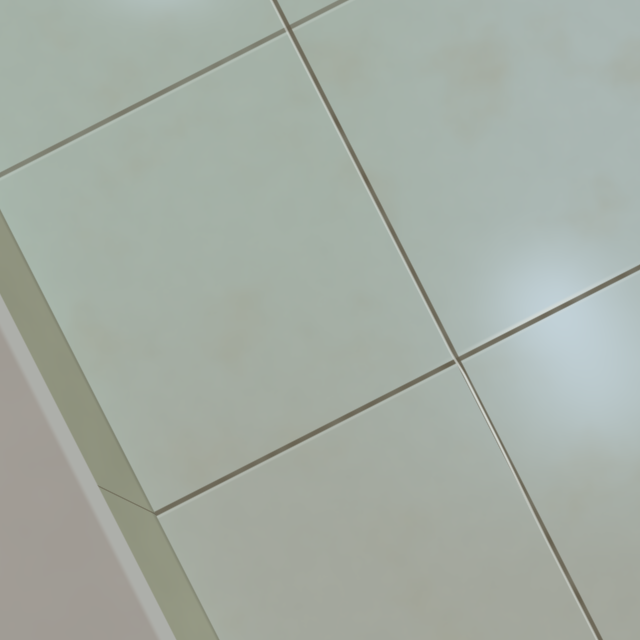
Give the GLSL for this texture, as a WebGL 1 fragment shader.

```glsl
precision highp float;
uniform vec2 u_resolution;

const float TILE = 0.582;
const float ANGLE = 0.4712;
const vec2 CROSSING = vec2(0.715, 0.4375);
const float SKIRT_BASE = -0.530;
const float SKIRT_EDGE = -0.590;
const float SKIRT_BACK = -0.614;

const vec3 TILE_GREEN = vec3(0.645, 0.695, 0.655);
const vec3 TILE_WARM = vec3(0.640, 0.655, 0.615);
const vec3 TILE_BLUE = vec3(0.665, 0.715, 0.700);
const vec3 STAIN = vec3(0.635, 0.635, 0.565);
const vec3 GLARE = vec3(0.780, 0.845, 0.880);
const vec3 GROUT = vec3(0.390, 0.365, 0.300);
const vec3 SHINE = vec3(0.840, 0.860, 0.840);
const vec3 SKIRT_FACE = vec3(0.560, 0.575, 0.495);
const vec3 SKIRT_TOP = vec3(0.680, 0.685, 0.665);
const vec3 WALL = vec3(0.630, 0.612, 0.585);

vec2 hash2(vec2 p) {
  p = vec2(dot(p, vec2(127.1, 311.7)), dot(p, vec2(269.5, 183.3)));
  return fract(sin(p) * 43758.5) * 2.0 - 1.0;
}

float gradientNoise(vec2 p) {
  vec2 i = floor(p), f = fract(p);
  vec2 w = f * f * f * (f * (f * 6.0 - 15.0) + 10.0);
  float a = dot(hash2(i), f);
  float b = dot(hash2(i + vec2(1, 0)), f - vec2(1, 0));
  float c = dot(hash2(i + vec2(0, 1)), f - vec2(0, 1));
  float d = dot(hash2(i + vec2(1, 1)), f - vec2(1, 1));
  return mix(mix(a, b, w.x), mix(c, d, w.x), w.y);
}

float fbm(vec2 p) {
  float sum = 0.0, gain = 0.6;
  for (int i = 0; i < 4; i++) {
    sum += gain * gradientNoise(p);
    p = p * 2.03 + 7.1;
    gain *= 0.5;
  }
  return sum;
}

float stripe(float d, float halfWidth, float soft) {
  return 1.0 - smoothstep(halfWidth - soft, halfWidth + soft, abs(d));
}

float glow(vec2 p, vec2 center, vec2 size) {
  vec2 q = (p - center) / size;
  return exp(-dot(q, q));
}

// Signed distance to the nearest line of a periodic set
float repeatLine(float x, float period) {
  return (fract(x / period + 0.5) - 0.5) * period;
}

vec3 tileSurface(vec2 uv, vec2 grid) {
  vec3 color = mix(TILE_WARM, TILE_GREEN, smoothstep(0.05, 0.75, uv.y));
  color = mix(color, TILE_BLUE, smoothstep(0.45, 0.95, uv.x) * smoothstep(0.05, 0.5, uv.y));
  vec2 tileShift = hash2(floor(grid / TILE)) * 9.0;
  float mottle = fbm(uv * 6.0 + tileShift);
  color = mix(color, STAIN, 0.45 * smoothstep(0.0, 0.45, mottle));
  color += 0.012 * fbm(uv * 22.0 + tileShift);
  color += vec3(0.012, 0.024, 0.022) * exp(-(grid.x - SKIRT_BASE) * 22.0);
  float light = 0.62 * glow(uv, vec2(0.86, 0.53), vec2(0.10, 0.09))
              + 0.55 * glow(uv, vec2(0.93, 0.41), vec2(0.13, 0.12))
              + 0.40 * glow(uv, vec2(0.25, 1.02), vec2(0.10, 0.05));
  return mix(color, GLARE, min(light, 0.85));
}

vec3 addGrout(vec3 color, vec2 uv, vec2 grid, float soft) {
  float across = repeatLine(grid.x, TILE);
  float along = repeatLine(grid.y, TILE);
  float nearGlare = glow(uv, vec2(0.84, 0.525), vec2(0.12));
  float farRow = smoothstep(0.3, 0.5, grid.y);
  float wear = 0.85 + 0.3 * gradientNoise(grid * 30.0);

  // Cross joints with a polished upper edge
  color = mix(color, SHINE, 0.8 * nearGlare * stripe(along - 0.006, 0.003, 0.003));
  color = mix(color, SHINE, 0.25 * stripe(along + 0.006, 0.002, 0.002));
  color = mix(color, GROUT, wear * mix(1.0, 0.68, farRow) * stripe(along, 0.0036, soft));

  // Long joint whose shiny edge brightens past the crossing
  float bright = smoothstep(0.02, -0.03, grid.y) * smoothstep(-0.34, -0.12, grid.y);
  color = mix(color, GROUT, wear * stripe(across, 0.0038, soft));
  color = mix(color, SHINE, mix(0.6, 0.95, bright) * stripe(across + mix(0.0042, 0.0012, bright), 0.0018, soft));
  return color;
}

vec3 addSkirting(vec3 color, vec2 grid, float soft) {
  float grain = fbm(grid * vec2(16.0, 7.0));
  vec3 face = SKIRT_FACE + 0.025 * grain + 0.02 * smoothstep(0.1, -0.2, grid.y);
  float joint = repeatLine(grid.y + (grid.x - SKIRT_BASE) * 1.33, TILE);
  face = mix(face, GROUT, 0.55 * stripe(joint, 0.0018, soft));
  face *= 1.0 - 0.12 * stripe(grid.x - SKIRT_BASE, 0.003, 0.003);
  vec3 wall = WALL + 0.02 * fbm(grid * 5.0);
  color = mix(face, color, smoothstep(-soft, soft, grid.x - SKIRT_BASE));
  color = mix(SKIRT_TOP, color, smoothstep(-soft, soft, grid.x - SKIRT_EDGE));
  return mix(wall, color, smoothstep(-0.005, 0.005, grid.x - SKIRT_BACK));
}

void main() {
  vec2 uv = gl_FragCoord.xy / u_resolution;
  float soft = max(0.0014, 1.0 / min(u_resolution.x, u_resolution.y));
  float c = cos(ANGLE), s = sin(ANGLE);
  vec2 p = uv - CROSSING;
  vec2 grid = vec2(c * p.x + s * p.y, c * p.y - s * p.x);

  vec3 color = tileSurface(uv, grid);
  color = addGrout(color, uv, grid, soft);
  color = addSkirting(color, grid, soft);
  gl_FragColor = vec4(color, 1.0);
}
```
